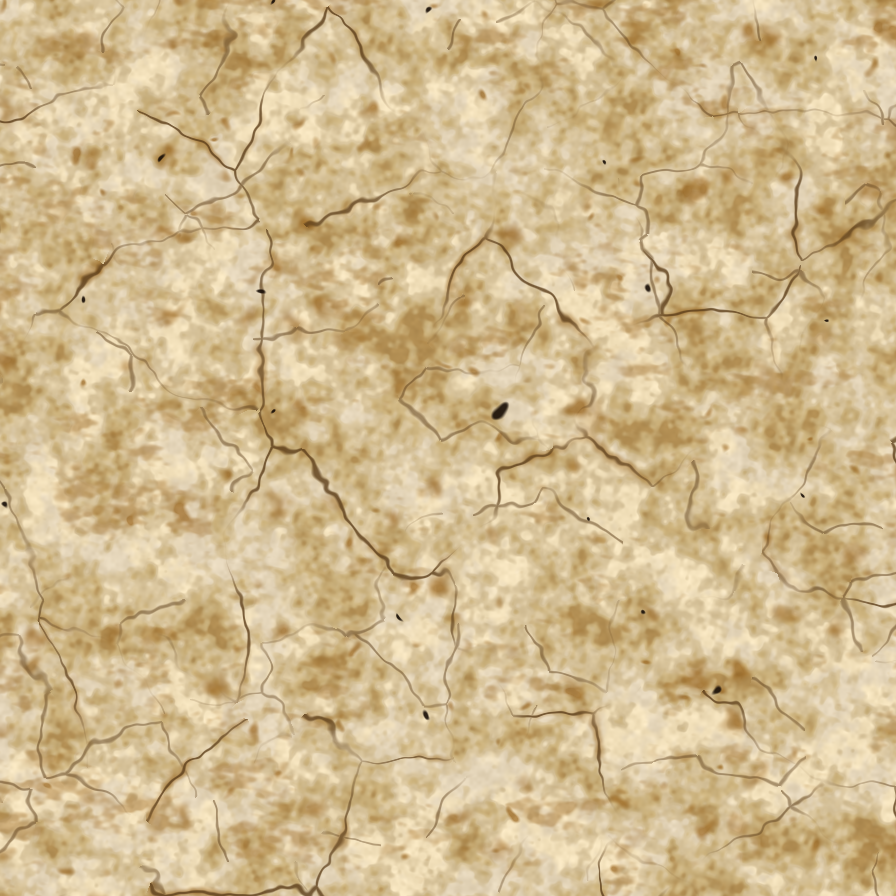
Give the GLSL for this texture, as a WebGL 1 fragment shader.

```glsl
precision highp float;
// Weathered cream plaster with tan mottling, rust stains, thin cracks and dark pits.

uniform vec2 u_resolution;

#define MOTTLE_SCALE 17.0
#define MOTTLE_CONTRAST 1.75
#define TONE_CENTRE 0.52
#define GRAIN 0.13
#define STAIN_SCALE 21.0
#define STAIN_SHARE 0.34
#define STAIN_STRENGTH 0.72
#define CRACK_SCALE 6.0
#define CRACK_SHARE 0.66
#define CRACK_WARP 0.075
#define PIT_SCALE 9.0
#define PIT_SHARE 0.19

const vec3 BROWN = vec3(0.69, 0.55, 0.32);
const vec3 TAN   = vec3(0.79, 0.69, 0.48);
const vec3 SAND  = vec3(0.84, 0.76, 0.60);
const vec3 PALE  = vec3(0.89, 0.83, 0.72);
const vec3 CREAM = vec3(0.95, 0.88, 0.73);
const vec3 RUST  = vec3(0.60, 0.40, 0.13);
const vec3 CRACK = vec3(0.36, 0.24, 0.10);
const vec3 PIT   = vec3(0.10, 0.06, 0.03);

float hash(vec2 c) {
  vec3 q = fract(c.xyx * 0.1031);
  q += dot(q, q.yzx + 33.33);
  return fract((q.x + q.y) * q.z);
}

vec2 hash2(vec2 c) { return vec2(hash(c), hash(c + 71.7)); }

float noise(vec2 p) {
  vec2 i = floor(p), f = fract(p);
  f = f * f * (3.0 - 2.0 * f);
  return mix(mix(hash(i), hash(i + vec2(1, 0)), f.x),
             mix(hash(i + vec2(0, 1)), hash(i + vec2(1, 1)), f.x), f.y);
}

// Layered noise; a high gain keeps more fine grain.
float layers(vec2 p, float gain) {
  float sum = 0.0, total = 0.0, weight = 1.0;
  for (int i = 0; i < 4; i++) {
    sum += weight * noise(p);
    total += weight;
    weight *= gain;
    p = mat2(0.8, 0.6, -0.6, 0.8) * p * 2.1 + 17.3;
  }
  return sum / total;
}

// Distance to the nearest cell border (x) and a random value per border (y).
vec2 cellBorder(vec2 p) {
  vec2 base = floor(p), nearCell = base, nearOffset = vec2(0.0);
  float best = 9.0;
  for (int y = -1; y <= 1; y++) for (int x = -1; x <= 1; x++) {
    vec2 cell = base + vec2(x, y);
    vec2 r = cell + hash2(cell) - p;
    if (dot(r, r) < best) { best = dot(r, r); nearOffset = r; nearCell = cell; }
  }
  vec2 border = vec2(9.0, 0.0);
  for (int y = -2; y <= 2; y++) for (int x = -2; x <= 2; x++) {
    vec2 cell = nearCell + vec2(x, y);
    vec2 r = cell + hash2(cell) - p, across = r - nearOffset;
    if (dot(across, across) > 0.0001) {
      float d = dot(0.5 * (nearOffset + r), normalize(across));
      if (d < border.x) border = vec2(d, hash(cell + nearCell + 5.5));
    }
  }
  return border;
}

// Crack darkness (x) and its soft surroundings (y).
vec2 cracks(vec2 p, float scale, float share, float px) {
  vec2 warp = vec2(layers(p * 10.0 + scale, 0.52), layers(p * 10.0 + scale + 50.0, 0.52)) - 0.5;
  vec2 border = cellBorder((p + warp * CRACK_WARP) * scale);
  float d = border.x / scale;
  float presence = step(border.y, share) * smoothstep(0.15, 0.7, noise(p * 13.0 + scale));
  float width = 0.0003 + 0.0009 * presence;
  float line = 1.0 - smoothstep(width * 0.4, width + 0.0011 + px * 0.5, d);
  float halo = 1.0 - smoothstep(0.001, 0.009, d);
  return vec2(line, halo) * presence;
}

// Scattered round marks; radii are in canvas units.
float spots(vec2 p, float scale, float share, vec2 radii, float core, float px) {
  vec2 base = floor(p * scale);
  float mark = 0.0;
  for (int y = -1; y <= 1; y++) for (int x = -1; x <= 1; x++) {
    vec2 cell = base + vec2(x, y);
    float size = hash(cell + 23.0);
    float radius = mix(radii.x, radii.y, size * size);
    float d = length((cell + hash2(cell + 9.0)) / scale - p);
    float disc = 1.0 - smoothstep(radius * core, radius + px, d);
    mark = max(mark, disc * step(hash(cell + 41.0), share));
  }
  return mark;
}

void main() {
  vec2 p = gl_FragCoord.xy / u_resolution.y;
  float px = 1.0 / u_resolution.y;

  // Mottled ground with fine brushed streaks.
  float mottle = layers(p * MOTTLE_SCALE, 0.88) - 0.5;
  float streaks = noise(p * vec2(24.0, 110.0)) + noise(p * vec2(120.0, 18.0) + 30.0) - 1.0;
  float tone = TONE_CENTRE + MOTTLE_CONTRAST * mottle + 0.16 * streaks;
  vec3 light = mix(PALE, CREAM, smoothstep(0.4, 0.62, layers(p * 14.0 + 90.0, 0.8)));
  vec3 color = mix(BROWN, TAN, smoothstep(0.05, 0.34, tone));
  color = mix(color, SAND, smoothstep(0.30, 0.52, tone));
  color = mix(color, light, smoothstep(0.52, 0.76, tone));

  // Rust stains: ragged spots and small broken patches.
  vec2 ragged = p + 0.016 * (vec2(noise(p * 60.0), noise(p * 60.0 + 60.0)) - 0.5);
  float stain = spots(ragged, STAIN_SCALE, STAIN_SHARE, vec2(0.005, 0.021), 0.1, px);
  stain *= 0.3 + 1.0 * noise(p * 85.0 + 12.0);
  float patches = smoothstep(0.57, 0.76, layers(p * vec2(13.0, 21.0) + 40.0, 0.8));
  color = mix(color, RUST, STAIN_STRENGTH * clamp(stain + 0.6 * patches, 0.0, 1.0));

  // Rough surface grain.
  float grain = 0.6 * noise(p * 125.0 + 7.0) + 0.4 * noise(p * 230.0 + 3.0) - 0.5;
  color *= 1.0 + GRAIN * grain * vec3(0.85, 1.0, 1.35);

  // Long cracks and fainter hairlines, in places rust edged.
  vec2 longCracks = cracks(p, CRACK_SCALE, CRACK_SHARE, px);
  vec2 hairlines = cracks(p + 3.0, CRACK_SCALE * 1.8, CRACK_SHARE * 0.6, px);
  float seep = smoothstep(0.4, 0.8, noise(p * 30.0 + 80.0));
  color = mix(color, RUST, 0.55 * longCracks.y * seep);
  color = mix(color, CREAM, 0.2 * hairlines.y);
  color = mix(color, CRACK, max(0.8 * longCracks.x, 0.5 * hairlines.x));

  // Small dark pits.
  float pits = spots(ragged, PIT_SCALE, PIT_SHARE, vec2(0.0018, 0.0062), 0.45, px);
  color = mix(color, PIT, 0.92 * pits);

  gl_FragColor = vec4(color, 1.0);
}
```
